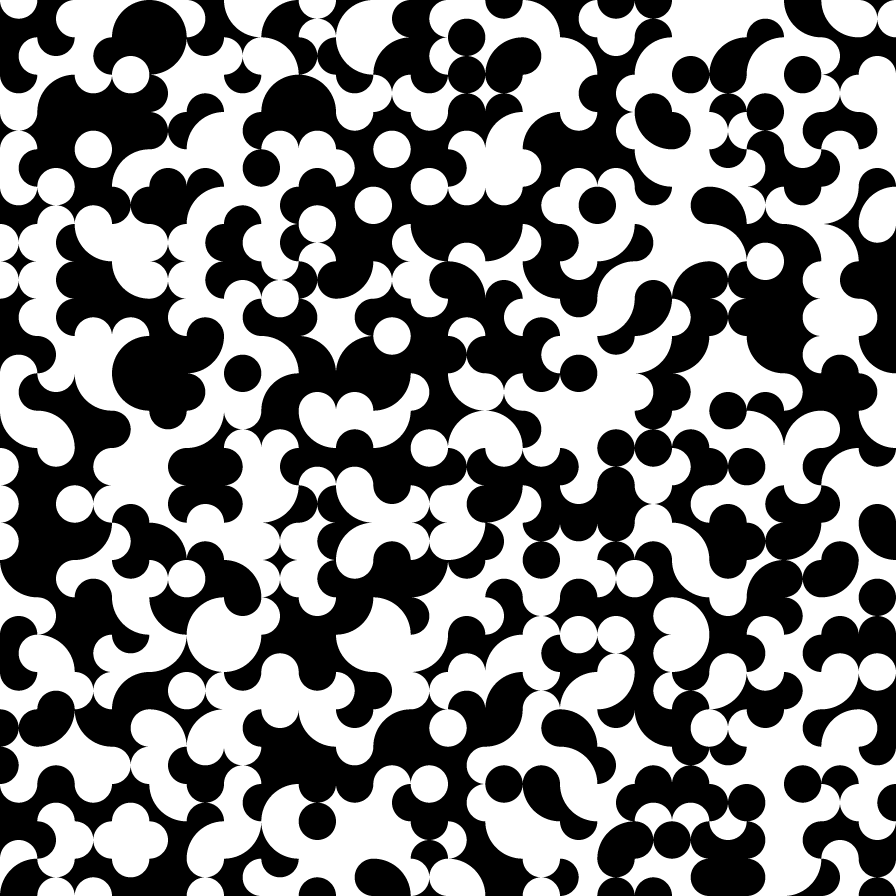
Reproduce this pattern procedurally as a WebGL 1 fragment shader.

```glsl
precision highp float;
// Black and white tiles with matching edge colours, joined by quarter and half discs.

uniform vec2 u_resolution;

// Random 0 or 1 for a lattice point, slightly favouring 1 (white).
float coin(vec2 p) {
  vec3 q = fract((p.xyx + 17.0) * vec3(0.1031, 0.1030, 0.0973));
  q += dot(q, q.yzx + 33.33);
  return step(0.49, fract((q.x + q.y) * q.z));
}

// 1 inside a disc of radius 0.5 when its edge carries the ink colour.
float halfDisc(vec2 p, vec2 center, float edge, float ink) {
  return edge == ink ? step(distance(p, center), 0.5) : 0.0;
}

// Colour of a point, in units of tiles.
float tiles(vec2 p) {
  vec2 cell = floor(p);
  vec2 f = p - cell;

  // Edge midpoints and tile centers share one lattice of half-tile steps.
  vec2 node = 2.0 * cell;
  float left = coin(node + vec2(0.0, 1.0));
  float right = coin(node + vec2(2.0, 1.0));
  float bottom = coin(node + vec2(1.0, 0.0));
  float top = coin(node + vec2(1.0, 2.0));

  // Discs take the rarer edge colour; ties are settled at random.
  float whites = left + right + bottom + top;
  float ink = whites == 2.0 ? coin(node + 1.0) : step(whites, 1.5);

  float inside;
  if (whites == 2.0 && left != right) {
    // Two adjacent edges agree: a quarter disc around their shared corner.
    vec2 corner = vec2(left == ink ? 0.0 : 1.0, bottom == ink ? 0.0 : 1.0);
    inside = step(distance(f, corner), 1.0);
  } else {
    inside = max(
      max(halfDisc(f, vec2(0.0, 0.5), left, ink), halfDisc(f, vec2(1.0, 0.5), right, ink)),
      max(halfDisc(f, vec2(0.5, 0.0), bottom, ink), halfDisc(f, vec2(0.5, 1.0), top, ink)));
  }
  return mix(1.0 - ink, ink, inside);
}

void main() {
  float tilesPerPixel = 24.0 / min(u_resolution.x, u_resolution.y);

  // Average a 4 by 4 grid of samples per pixel for smooth edges and cusps.
  float shade = 0.0;
  for (int i = 0; i < 4; i++) {
    for (int j = 0; j < 4; j++) {
      vec2 offset = (vec2(float(i), float(j)) + 0.5) / 4.0 - 0.5;
      shade += tiles((gl_FragCoord.xy + offset) * tilesPerPixel) / 16.0;
    }
  }
  gl_FragColor = vec4(vec3(shade), 1.0);
}
```
